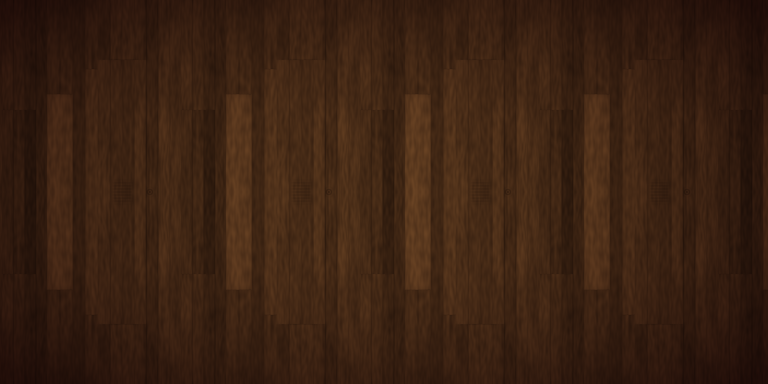
This texture is drawn by a Shadertoy shader. Its source:

```glsl
// Dark walnut floor of narrow upright planks, mirrored about mid height, with a vignette.
#define REPEATS 4.29        // tiles across the canvas
#define TILE_START 0.2943   // left edge of one tile, in canvas widths
#define COLUMNS 15.0        // planks per tile
#define SEAM_WIDTH 0.05     // in plank widths
#define SEAM_DARK 0.26      // strongest seam
#define DEEP_SEAM 8.0       // the edge that is always strong
#define STREAKS 0.24        // fine grain contrast
#define FIGURE 0.045        // contour grain contrast
#define CENTRE_COLOR vec3(0.298, 0.183, 0.095)
#define EDGE_COLOR vec3(0.130, 0.053, 0.033)

// Per plank: tone near the middle, tone past the joint, joint height from the middle
const vec3 PLANKS[15] = vec3[15](
    vec3(1.20, 0.98, 0.255), vec3(1.20, 0.94, 0.255), vec3(0.85, 0.85, 0.9),
    vec3(1.10, 1.00, 0.32), vec3(1.08, 0.90, 0.345), vec3(0.97, 1.06, 0.345),
    vec3(0.93, 1.06, 0.345), vec3(1.06, 0.98, 0.345), vec3(0.88, 0.84, 0.9),
    vec3(1.05, 1.05, 0.9), vec3(1.00, 1.00, 0.9), vec3(0.93, 1.03, 0.213),
    vec3(0.87, 1.00, 0.213), vec3(0.67, 0.84, 0.213), vec3(0.87, 0.91, 0.9));

vec2 hashGradient(vec2 cell) {
    vec3 p = fract(cell.xyx * vec3(0.1031, 0.1030, 0.0973));
    p += dot(p, p.yzx + 33.33);
    float angle = 6.2832 * fract((p.x + p.y) * p.z);
    return vec2(cos(angle), sin(angle));
}

float gradientNoise(vec2 p) {
    vec2 i = floor(p), f = p - i;
    vec2 w = f * f * f * (f * (f * 6.0 - 15.0) + 10.0);
    vec2 o = vec2(0.0, 1.0);
    float low = mix(dot(hashGradient(i), f),
                    dot(hashGradient(i + o.yx), f - o.yx), w.x);
    float high = mix(dot(hashGradient(i + o), f - o),
                     dot(hashGradient(i + 1.0), f - 1.0), w.x);
    return mix(low, high, w.y);
}

// Grain at a position in plank widths (x) and canvas heights (y)
float woodGrain(vec2 p, float seed) {
    vec2 q = p + vec2(seed * 17.0, seed * 5.3);
    float streaks = 0.7 * gradientNoise(q * vec2(2.7, 11.0))
                  + 0.8 * gradientNoise(q * vec2(4.9, 38.0));
    float field = gradientNoise(q * vec2(0.75, 6.5));
    float figure = sin(26.0 * field + 2.0 * q.x) * smoothstep(-0.2, 0.3, field);
    float cloud = gradientNoise(q * vec2(0.6, 7.0) + 40.0);
    return 1.0 + STREAKS * streaks + FIGURE * figure + 0.16 * cloud;
}

// Brightness of one plank; p.x runs along the floor, p.y from the middle outward
float plankTone(float column, vec2 p, float pixelY) {
    float id = mod(column, COLUMNS);
    vec3 plank = PLANKS[int(id)];
    vec2 local = vec2(p.x - column + id, p.y);
    float past = smoothstep(-pixelY, pixelY, p.y - plank.z);
    float seed = max(id, 1.0) + 20.0 * step(plank.z, p.y);
    float joint = 1.0 - smoothstep(0.0, 0.001 + pixelY, abs(p.y - plank.z));
    return mix(plank.x, plank.y, past) * woodGrain(local, seed) * (1.0 - 0.07 * joint);
}

// Small round knot and a patch of fine cross bars on the mirror line
float marks(vec2 p) {
    float x = mod(p.x, COLUMNS);
    float r = length(vec2((x - 8.3) * 0.031, p.y));
    float knot = exp(-r * r * 12000.0) * (0.65 + 0.35 * cos(r * 900.0));
    float patchMask = smoothstep(5.0, 5.5, x) * (1.0 - smoothstep(6.5, 7.0, x))
                    * (1.0 - smoothstep(0.018, 0.04, p.y));
    float bars = 0.5 + 0.5 * cos(p.y * 780.0);
    return 1.0 - 0.4 * knot - patchMask * (0.06 + 0.09 * bars);
}

void mainImage(out vec4 fragColor, in vec2 fragCoord) {
    vec2 uv = fragCoord / iResolution.xy;
    float across = REPEATS * COLUMNS;
    vec2 p = vec2((uv.x - TILE_START) * across, abs(uv.y - 0.5));
    vec2 pixel = vec2(across, 1.0) / iResolution.xy;

    // Planks vary slightly in width over a tile
    p.x -= 0.33 * abs(sin(3.14159 * p.x / COLUMNS));

    // Blend the two planks that share the nearest edge
    float edge = floor(p.x + 0.5);
    float side = smoothstep(-0.8 * pixel.x, 0.8 * pixel.x, p.x - edge);
    float tone = mix(plankTone(edge - 1.0, p, pixel.y),
                     plankTone(edge, p, pixel.y), side);

    // Seams of uneven strength, left out inside the double-width board
    float edgeId = mod(edge, COLUMNS);
    float strength = 0.5 + 0.5 * hashGradient(vec2(edgeId, 3.0)).x;
    strength = mix(0.12, 0.75, strength * strength);
    strength = mix(strength, 1.0, step(abs(edgeId - DEEP_SEAM), 0.5));
    strength *= 1.0 + 0.5 * gradientNoise(vec2(edgeId * 7.3, p.y * 14.0));
    float seam = 1.0 - smoothstep(0.0, SEAM_WIDTH + pixel.x, abs(p.x - edge));
    float wideBoard = step(abs(edgeId - 1.0), 0.5) * step(p.y, PLANKS[0].z);
    tone *= 1.0 - SEAM_DARK * strength * seam * (1.0 - wideBoard);
    tone *= marks(p);

    // Vignette from warm brown to deep red brown
    vec2 c = 2.0 * uv - 1.0;
    float falloff = dot(c * c, vec2(0.58, 0.50));
    vec3 color = mix(CENTRE_COLOR, EDGE_COLOR, min(falloff, 1.0));
    color *= pow(vec3(max(tone, 0.0)), vec3(0.95, 1.06, 1.10));
    fragColor = vec4(color, 1.0);
}
```
